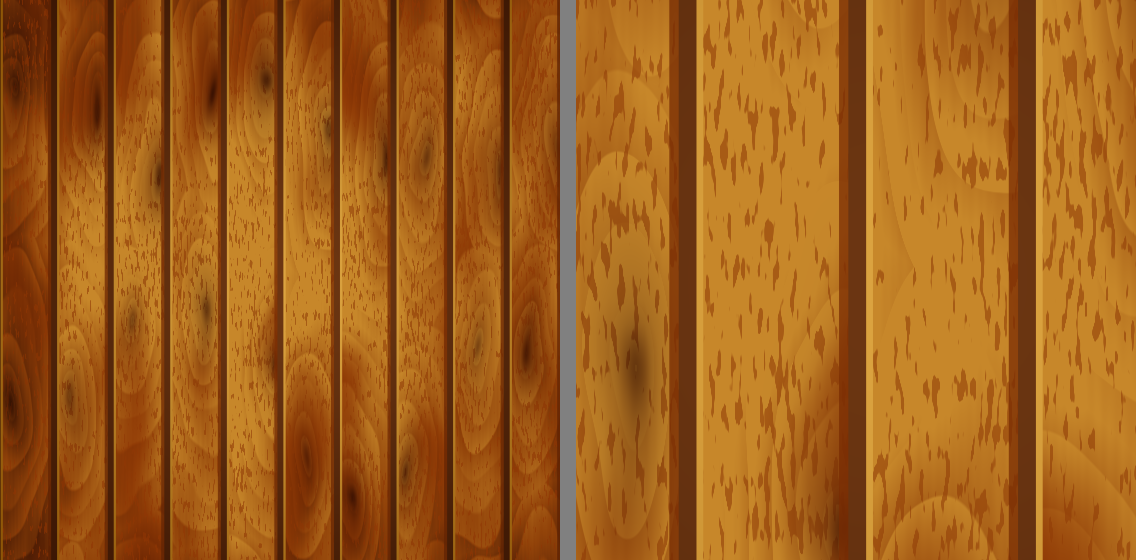
Left, the full canvas; right, a detail of the centre.
Reproduce this texture procedurally as a WebGL 1 fragment shader.

```glsl
precision highp float;
// Vertical varnished wood planks with knots, layered growth rings and flecks.

uniform vec2 u_resolution;

#define PLANKS 9.9           // planks across the canvas
#define BEVEL 0.04           // lit left edge, in plank widths
#define FACE_END 0.84        // where the shaded right edge begins
#define GAP_START 0.895      // where the dark gap begins
#define KNOT_SPACING 5.2     // mean height between knots, in plank widths
#define KNOT_STRETCH 0.29    // vertical flattening of the ring distance
#define RING_COUNT 6.5       // rings per unit of ring distance
#define FLECK_SCALE vec2(25.0, 4.6)
#define FLECK_LEVEL 0.21
#define STAIN 0.62           // strength of the broad light and dark areas

const vec3 UMBER = vec3(0.30, 0.11, 0.015);
const vec3 AMBER = vec3(0.57, 0.26, 0.035);
const vec3 HONEY = vec3(0.78, 0.53, 0.165);
const vec3 RUST  = vec3(0.56, 0.20, 0.01);

float hash(vec2 p) {
  return fract(sin(dot(p, vec2(127.1, 311.7))) * 43758.55);
}

vec2 gradient(vec2 cell) {
  float a = 6.2832 * hash(cell);
  return vec2(cos(a), sin(a));
}

// Gradient noise, about -0.7 to 0.7
float noise(vec2 p) {
  vec2 i = floor(p), f = fract(p);
  vec2 u = f * f * f * (f * (f * 6.0 - 15.0) + 10.0);
  vec2 e = vec2(1.0, 0.0);
  float low = mix(dot(gradient(i), f), dot(gradient(i + e), f - e), u.x);
  float high = mix(dot(gradient(i + e.yx), f - e.yx),
                   dot(gradient(i + e.xx), f - e.xx), u.x);
  return mix(low, high, u.y);
}

// x: distance to the nearest knot, y: darkness of the knot cores
vec2 knots(vec2 p, float id) {
  float nearest = 10.0, core = 0.0;
  float row = floor(p.y / KNOT_SPACING);
  for (int k = -1; k <= 1; k++) {
    vec2 seed = vec2(id, row + float(k));
    float height = seed.y + 0.15 + 0.7 * hash(seed + 3.7);
    vec2 center = vec2(mix(0.15, 0.88, hash(seed + 9.1)), height * KNOT_SPACING);
    float d = length((p - center) * vec2(1.0, KNOT_STRETCH));
    nearest = min(nearest, d);
    float strength = mix(0.5, 1.0, hash(seed + 5.3));
    core += strength * (0.55 * exp(-d * d * 190.0) + 0.45 * exp(-d * d * 17.0));
  }
  return vec2(nearest, core);
}

vec3 woodRamp(float t) {
  vec3 shade = mix(UMBER, AMBER, clamp(t / 0.42, 0.0, 1.0));
  return mix(shade, HONEY, clamp((t - 0.42) / 0.58, 0.0, 1.0));
}

vec3 plankFace(vec2 p, float id, float glow, float px) {
  vec2 q = p + vec2(id * 17.3, id * 7.9);
  vec2 warp = vec2(noise(q * vec2(1.6, 0.7)), noise(q * vec2(1.3, 0.8) + 40.0));
  vec2 knot = knots(p + warp * vec2(0.16, 0.5), id);

  // Growth rings: each brightens outward, then drops at a crisp edge
  float ring = pow(knot.x, 0.85) * RING_COUNT + 0.9 * noise(q * vec2(0.9, 0.4) + 11.0);
  float phase = fract(ring), index = floor(ring);
  float edge = smoothstep(1.0 - min(1.3 * px * RING_COUNT, 0.4), 1.0, phase);
  float saw = phase - edge;
  float tone = mix(hash(vec2(index, id)), hash(vec2(index + 1.0, id)), edge);

  // Broad stains and fine vertical grain
  float stain = noise(q * vec2(0.7, 0.3) + 23.0) + 0.4 * noise(q * vec2(1.9, 0.6) + 57.0);
  float grain = noise(q * vec2(24.0, 0.9));
  float t = 0.14 + 0.76 * glow + 0.18 * saw + 0.16 * (tone - 0.5);
  t += STAIN * stain + 0.05 * grain + 0.16 * (hash(vec2(id, 31.0)) - 0.5);
  vec3 color = woodRamp(t);
  color = mix(color, RUST, 0.55 * smoothstep(0.05, 0.5, -stain));

  // Short thin flecks gathered in patches
  vec2 fleckPos = q * FLECK_SCALE + vec2(1.2 * warp.x, 0.0);
  float density = 0.3 * noise(q * vec2(1.7, 0.5) + 71.0);
  float fleck = noise(fleckPos) + 0.35 * noise(fleckPos * 2.1 + 5.0) + density;
  float mask = smoothstep(FLECK_LEVEL, FLECK_LEVEL + 0.08 + 3.0 * px, fleck);
  color = mix(color, mix(RUST, AMBER, glow * 0.6), 0.58 * mask);

  // Burnt red-brown around the knots
  return color * mix(vec3(1.0), vec3(0.38, 0.26, 0.2), clamp(knot.y, 0.0, 1.0));
}

void main() {
  vec2 uv = gl_FragCoord.xy / u_resolution;
  float px = PLANKS / u_resolution.x;
  float glow = 1.0 - smoothstep(0.0, 0.8, length(uv - vec2(0.53, 0.5)));

  // Local plank coordinates, wrapping in the middle of the gap
  vec2 p = uv * PLANKS - vec2(0.01, 0.0);
  float id = floor(p.x + 0.05);
  p.x -= id;

  vec3 bevel = mix(vec3(0.55, 0.33, 0.02), vec3(0.86, 0.64, 0.25), glow);
  vec3 gap = mix(vec3(0.22, 0.08, 0.01), vec3(0.42, 0.21, 0.07), glow);

  // Layers from left to right across one plank
  vec3 color = plankFace(p, id, glow, px);
  vec3 side = mix(color * 0.7, mix(UMBER, RUST, 0.4 + 0.6 * glow), 0.65);
  float aa = 0.6 * px;
  color = mix(bevel, color, smoothstep(BEVEL - aa, BEVEL + aa, p.x));
  color = mix(color, side, smoothstep(FACE_END - aa, FACE_END + aa, p.x));
  color = mix(color, gap, smoothstep(GAP_START - aa, GAP_START + aa, p.x));
  color = mix(gap, color, smoothstep(-aa, aa, p.x));
  gl_FragColor = vec4(color, 1.0);
}
```
